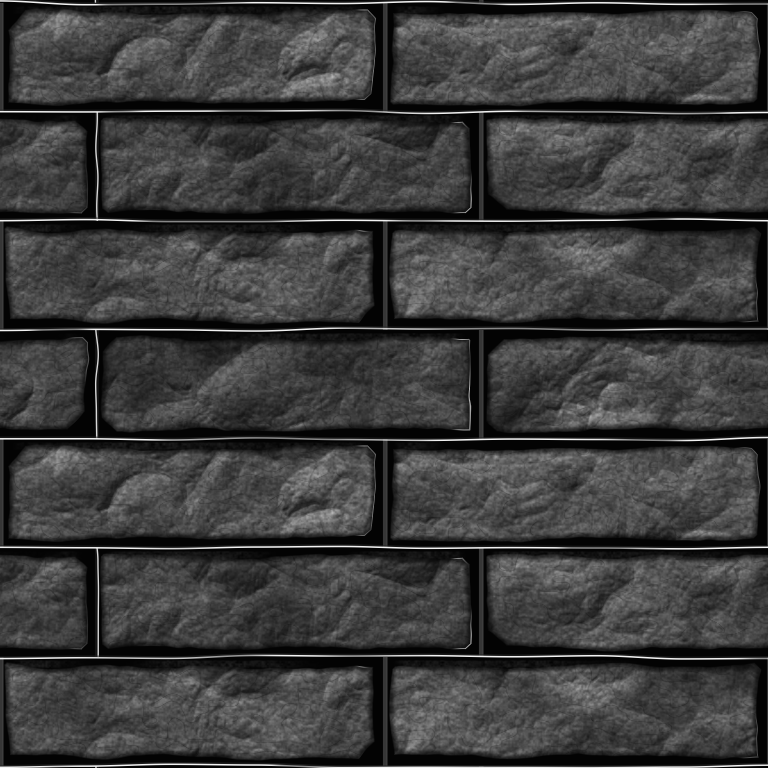
Write a Shadertoy shader that draws this texture map.

```glsl
// Dark split-face brick wall: seven courses of two bricks, alternate courses shifted
// by a quarter brick. Rough box distances shape the stones, ridged noise lit from
// above gives the chipped faces, and thin pale lines trace the black joints.

float hash(vec2 p) {
    vec3 q = fract(p.xyx * 0.1031);
    q += dot(q, q.yzx + 33.33);
    return fract((q.x + q.y) * q.z);
}

float noise(vec2 p) {
    vec2 i = floor(p), f = fract(p);
    f = f * f * (3.0 - 2.0 * f);
    return mix(mix(hash(i), hash(i + vec2(1, 0)), f.x),
               mix(hash(i + vec2(0, 1)), hash(i + vec2(1, 1)), f.x), f.y);
}

// Chipped rock: sharp crests separating rounded scoops.
float rockHeight(vec2 p) {
    p += 0.022 * vec2(noise(p * 17.0), noise(p * 17.0 + 41.0));
    p = mat2(0.85, 0.5, -0.5, 0.95) * p * 11.0;
    float height = 0.0, amplitude = 0.5;
    for (int i = 0; i < 5; i++) {
        height += amplitude * (1.0 - abs(2.0 * noise(p) - 1.0));
        p = mat2(1.6, 1.2, -1.2, 1.6) * p + 17.3;
        amplitude *= 0.43;
    }
    return height;
}

// Brick face outline with randomly clipped corners and a ragged edge.
float stoneDistance(vec2 local, vec2 id, vec2 seed) {
    vec2 offset = local - vec2(0.2487, 0.071);
    vec2 edge = abs(offset) - vec2(0.2385, 0.0595);
    float clip = hash(id * 5.0 + sign(offset) + 9.0);
    clip *= 0.026 * clip;
    float d = max(max(edge.x, edge.y), (edge.x + edge.y + clip) * 0.707);
    d += (noise(seed * 15.0) - 0.5) * 0.009;
    return d + (noise(seed * 65.0) - 0.5) * 0.0025;
}

// Coverage of a line from the distance to its centre.
float stroke(float d, float halfWidth, float pixel) {
    return clamp(0.5 + (halfWidth - abs(d)) / pixel, 0.0, 1.0);
}

void mainImage(out vec4 fragColor, in vec2 fragCoord) {
    vec2 p = fragCoord / iResolution.xy;
    p.y = 1.0 - p.y;
    float pixel = 1.0 / iResolution.y;

    // Running bond, with the courses counted downwards
    vec2 grid = vec2(p.x * 2.0, p.y * 7.046 - 0.028);
    float row = floor(grid.y);
    float odd = mod(row, 2.0);
    grid.x -= 0.25 * odd;
    vec2 id = vec2(mod(floor(grid.x), 2.0), mod(row, 4.0));
    vec2 local = fract(grid) * vec2(0.5, 0.1419);
    vec2 seed = local + id * vec2(7.3, 3.7) + 2.0;
    float d = stoneDistance(local, id, seed);

    // Fine grain and thin hairline cracks
    float grain = noise(seed * vec2(210.0, 290.0)) * 0.6 + noise(seed * 430.0) * 0.4;
    vec2 bent = seed + 0.012 * vec2(noise(seed * 40.0), noise(seed * 40.0 + 7.0));
    float hairline = 1.0 - smoothstep(0.0, 0.09, abs(noise(bent * vec2(55.0, 95.0)) - 0.5));

    // Lit relief of the face
    float height = rockHeight(seed);
    float slope = (height - rockHeight(seed + vec2(-0.0016, -0.0032))) / 0.0036;
    float tone = mix(0.355, 0.245 + 0.05 * id.x, odd) + (hash(id + 3.0) - 0.5) * 0.05;
    float stone = tone * (1.0 - clamp(slope * 0.026, -0.5, 0.58));
    stone *= 0.72 + 0.56 * noise(seed * vec2(9.0, 14.0));
    stone *= 0.76 + 0.25 * height;
    stone *= 0.73 + 0.58 * grain;
    stone *= 1.0 - 0.16 * hairline;
    stone *= mix(0.4, 1.0, smoothstep(0.0, 0.009, -d));

    // Black recess with a faint ledge along the top of the brick
    float ledge = smoothstep(0.003, 0.006, local.y) * (1.0 - smoothstep(0.012, 0.016, local.y));
    ledge *= smoothstep(0.01, 0.03, local.x) * (1.0 - smoothstep(0.46, 0.485, local.x));
    float value = 0.01 + ledge * 0.12 * grain * smoothstep(0.3, 0.7, noise(seed * 7.0 + 5.0));
    value = mix(value, stone, smoothstep(pixel, -pixel, d));

    // Worn bright rim on the right end
    float rim = stroke(d, 0.0006, pixel) * smoothstep(0.46, 0.475, local.x);
    value = mix(value, 0.75, rim * (1.0 - 0.6 * id.x) * smoothstep(0.25, 0.75, noise(seed * 22.0)));

    // Upright joints: grey strips, some with a pale wavering edge
    float jointColumn = mod(floor(grid.x + 0.5), 2.0);
    float across = (fract(grid.x + 0.5) - 0.5) * 0.5 - 0.0012;
    float waver = (noise(vec2(p.y * 26.0, jointColumn * 9.0)) - 0.5) * 0.004;
    float plain = 1.0 - odd * (1.0 - jointColumn);
    value = mix(value, 0.21, stroke(across, 0.0026, pixel) * mix(0.35, 1.0, plain));
    value = mix(value, 0.85, stroke(across - waver, 0.0009, pixel) * (1.0 - plain));
    value = mix(value, 0.4, stroke(across - 0.0028, 0.0006, pixel) * plain * 0.6);

    // Level joints: thin white lines that sag and fade a little
    float course = floor(grid.y + 0.5);
    float along = (fract(grid.y + 0.5) - 0.5) * 0.1419;
    float sag = (noise(vec2(p.x * 9.0, course * 5.3)) - 0.5) * 0.0055;
    float strength = 0.55 + 0.45 * smoothstep(0.2, 0.5, noise(vec2(p.x * 13.0, course * 3.1 + 20.0)));
    value = mix(value, 0.16, stroke(along - sag + 0.0018, 0.0012, pixel) * 0.6);
    value = mix(value, 0.95, stroke(along - sag, 0.001, pixel) * strength);

    fragColor = vec4(vec3(clamp(value, 0.0, 1.0)), 1.0);
}
```
